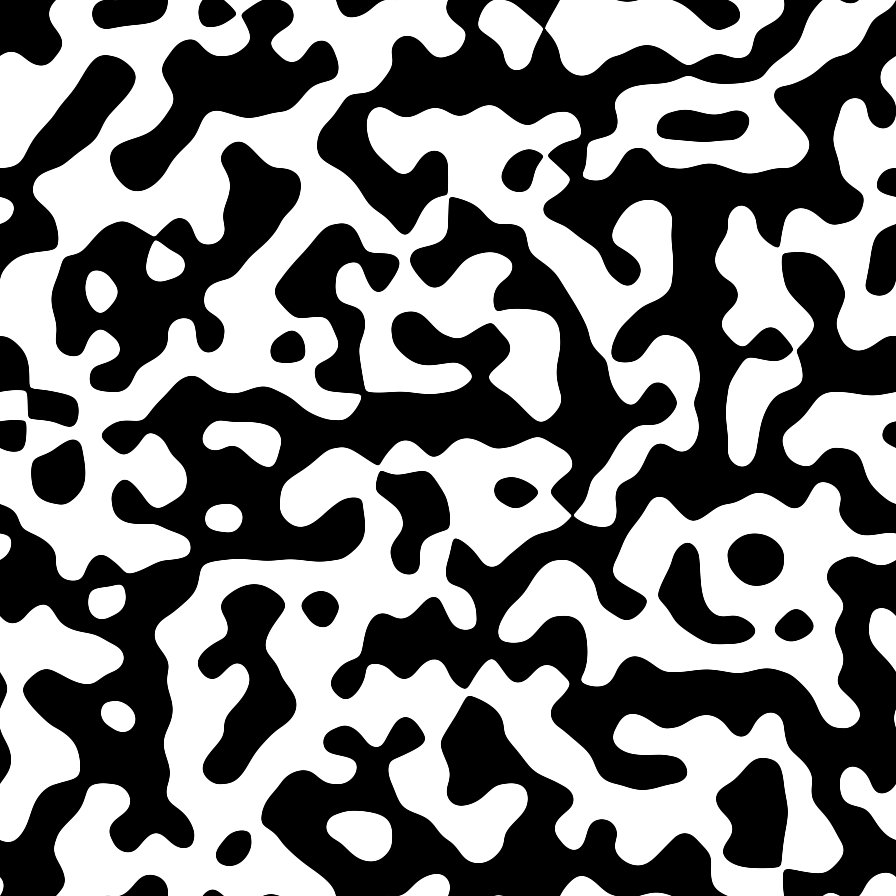
Reproduce this texture procedurally as a Shadertoy shader.

```glsl
// Tiling black and white blobs: gradient noise cut at its zero level.

const float CELLS = 16.0; // noise cells across the tile

float hash(vec2 p) {
    return fract(sin(dot(p, vec2(127.1, 311.7))) * 43758.5453);
}

// Slope contributed by one lattice corner; the lattice wraps at the tile edge
float cornerSlope(vec2 cell, vec2 corner, vec2 local) {
    float angle = 6.2831853 * hash(mod(cell + corner, CELLS) + 0.5);
    return dot(vec2(cos(angle), sin(angle)), local - corner);
}

float gradientNoise(vec2 p) {
    vec2 cell = floor(p);
    vec2 local = p - cell;
    vec2 fade = local * local * local * (local * (local * 6.0 - 15.0) + 10.0);
    float bottom = mix(cornerSlope(cell, vec2(0, 0), local),
                       cornerSlope(cell, vec2(1, 0), local), fade.x);
    float top = mix(cornerSlope(cell, vec2(0, 1), local),
                    cornerSlope(cell, vec2(1, 1), local), fade.x);
    return mix(bottom, top, fade.y);
}

void mainImage(out vec4 fragColor, in vec2 fragCoord) {
    vec2 uv = fragCoord / iResolution.xy;
    float field = gradientNoise(uv * CELLS);

    // Crisp threshold, softened over less than one pixel
    float edge = max(0.4 * fwidth(field), 1e-5);
    float white = smoothstep(-edge, edge, field);
    fragColor = vec4(vec3(white), 1.0);
}
```
